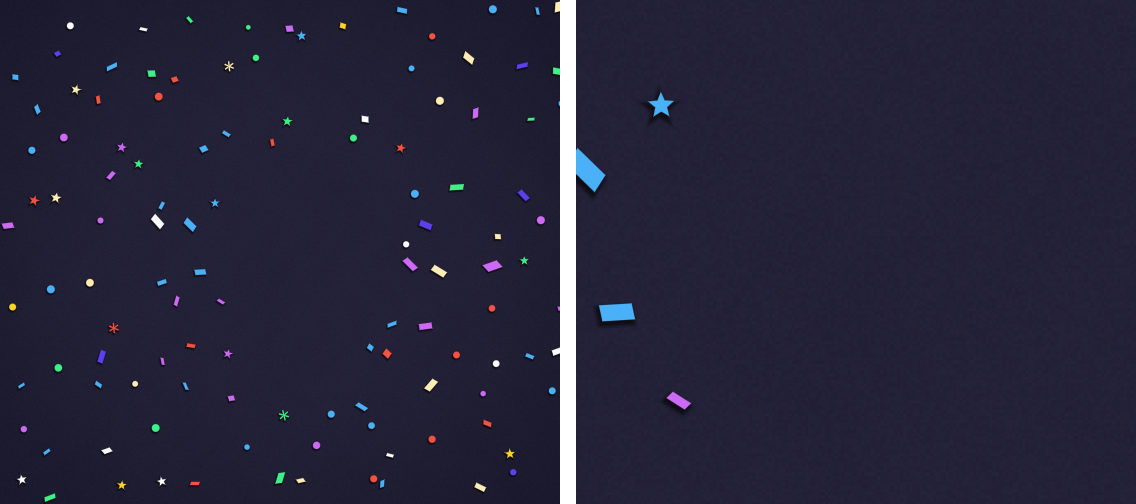
Left, the full canvas; right, a detail of the centre.
Give the GLSL for this pattern, as a Shadertoy shader.

```glsl
// Scattered paper confetti on a dark violet ground with an empty middle.
// A jittered grid holds one piece per cell: disc, strip, square, star or asterisk,
// each a distance function with a soft shadow; layered sines mottle the ground.

const float CELLS = 12.0;                     // grid cells per canvas height
const float FILL = 0.82;                      // share of occupied cells
const vec2 VOID_CENTER = vec2(0.60, 0.46);    // empty middle, in canvas heights
const vec2 VOID_RADII = vec2(0.16, 0.27);
const vec3 GROUND_MID = vec3(0.139, 0.129, 0.216);
const vec3 GROUND_EDGE = vec3(0.103, 0.094, 0.172);
const float GRAIN = 0.014;
const float GRAIN_SCALE = 460.0;
const vec2 SHADOW_SHIFT = vec2(0.0012, 0.0022);
const float SHADOW_BLUR = 0.004;
const float SHADOW_DEPTH = 0.6;
const float TAU = 6.2832;

const vec3 PALETTE[8] = vec3[8](
    vec3(0.29, 0.69, 0.97),   // blue
    vec3(0.80, 0.41, 0.96),   // orchid
    vec3(1.00, 0.93, 0.71),   // cream
    vec3(0.96, 0.32, 0.26),   // red
    vec3(0.24, 0.94, 0.53),   // green
    vec3(0.99, 0.83, 0.15),   // yellow
    vec3(0.36, 0.25, 0.94),   // indigo
    vec3(0.98, 0.98, 1.00));  // white
const float COLOR_LIMIT[8] = float[8](0.23, 0.40, 0.54, 0.66, 0.79, 0.85, 0.93, 1.0);

vec4 hash4(vec2 p) {
    vec4 h = fract(p.xyxy * vec4(0.1031, 0.1030, 0.0973, 0.1099));
    h += dot(h, h.wzxy + 33.33);
    return fract((h.xxyz + h.yzzw) * h.zywx);
}

mat2 rotation(float a) {
    return mat2(cos(a), -sin(a), sin(a), cos(a));
}

vec3 pickColor(float pick) {
    int i = 0;
    while (i < 7 && pick > COLOR_LIMIT[i]) i++;
    return PALETTE[i];
}

// Folds the plane into half a sector of an n-fold rosette
vec2 foldSector(vec2 p, float n) {
    float sector = TAU / n;
    float a = mod(atan(p.y, p.x) + 0.5 * sector, sector) - 0.5 * sector;
    return length(p) * vec2(cos(a), abs(sin(a)));
}

float boxDistance(vec2 p, vec2 halfSize) {
    vec2 d = abs(p) - halfSize;
    return length(max(d, 0.0)) + min(max(d.x, d.y), 0.0);
}

float starDistance(vec2 p, float radius) {
    vec2 tip = vec2(radius, 0.0);
    vec2 notch = 0.46 * radius * vec2(cos(TAU / 10.0), sin(TAU / 10.0));
    vec2 edge = notch - tip;
    return dot(foldSector(p, 5.0) - tip, normalize(vec2(edge.y, -edge.x)));
}

float asteriskDistance(vec2 p, float arms, float radius) {
    vec2 q = foldSector(p, arms);
    q.x -= clamp(q.x, 0.0, radius);
    return length(q) - 0.0014;
}

// Distance to one piece; shape gives kind, size, angle and proportion
float pieceDistance(vec2 p, vec4 shape) {
    float kind = shape.x, size = shape.y;
    float tilt = (shape.z - 0.5) * 1.6;
    if (kind < 0.35) return length(p) - mix(0.0042, 0.0080, sqrt(size));
    if (kind < 0.74) {                                    // sheared strip
        float upright = step(0.7, fract(shape.z * 7.0)) * TAU / 4.0;
        vec2 q = rotation(-tilt - 0.2 - upright) * p;
        q.x += q.y * (shape.w - 0.5) * 0.9;
        float halfLength = mix(0.0068, 0.0150, size * size);
        return boxDistance(q, halfLength * vec2(1.0, mix(0.36, 0.56, shape.w)));
    }
    if (kind < 0.84) {                                    // square
        vec2 q = rotation(tilt) * p;
        q.x += q.y * 0.15;
        return boxDistance(q, mix(0.0052, 0.0075, size) * vec2(1.0, 0.86));
    }
    vec2 q = rotation(TAU / 4.0 - 0.4 * tilt) * p;
    if (kind < 0.95) return starDistance(q, mix(0.0085, 0.0108, size));
    return asteriskDistance(q, 5.0 + step(0.4, shape.w), mix(0.0075, 0.0095, size));
}

vec3 ground(vec2 p, vec2 uv) {
    float vignette = smoothstep(0.25, 0.78, length(uv - 0.5));
    vec3 color = mix(GROUND_MID, GROUND_EDGE, vignette);
    float mottle = sin(p.x * 23.0 + 2.0 * sin(p.y * 9.0)) * sin(p.y * 17.0 + sin(p.x * 13.0))
                 + 0.5 * sin(p.x * 71.0 + 3.0 * sin(p.y * 31.0));
    float grain = hash4(floor(p * GRAIN_SCALE)).x - 0.5;
    return color + 0.002 * mottle + GRAIN * grain;
}

void mainImage(out vec4 fragColor, in vec2 fragCoord) {
    float pixel = 1.0 / iResolution.y;
    vec2 p = fragCoord * pixel;
    vec3 color = ground(p, fragCoord / iResolution.xy);

    // Confetti from this cell and its neighbours
    vec2 home = floor(p * CELLS);
    for (int k = 0; k < 9; k++) {
        vec2 cell = home + vec2(k % 3, k / 3) - 1.0;
        vec4 place = hash4(cell + 17.0);
        vec2 center = (cell + mix(vec2(0.08), vec2(0.92), place.xy)) / CELLS;
        bool inVoid = length((center - VOID_CENTER) / VOID_RADII) < 1.0;
        if (place.z > FILL || inVoid) continue;

        vec4 shape = hash4(cell + 71.0);
        vec2 q = p - center;
        float shade = pieceDistance(q + SHADOW_SHIFT, shape);
        color *= 1.0 - SHADOW_DEPTH * smoothstep(SHADOW_BLUR, -0.001, shade);
        float cover = smoothstep(0.75 * pixel, -0.75 * pixel, pieceDistance(q, shape));
        color = mix(color, pickColor(place.w), cover);
    }
    fragColor = vec4(color, 1.0);
}
```
